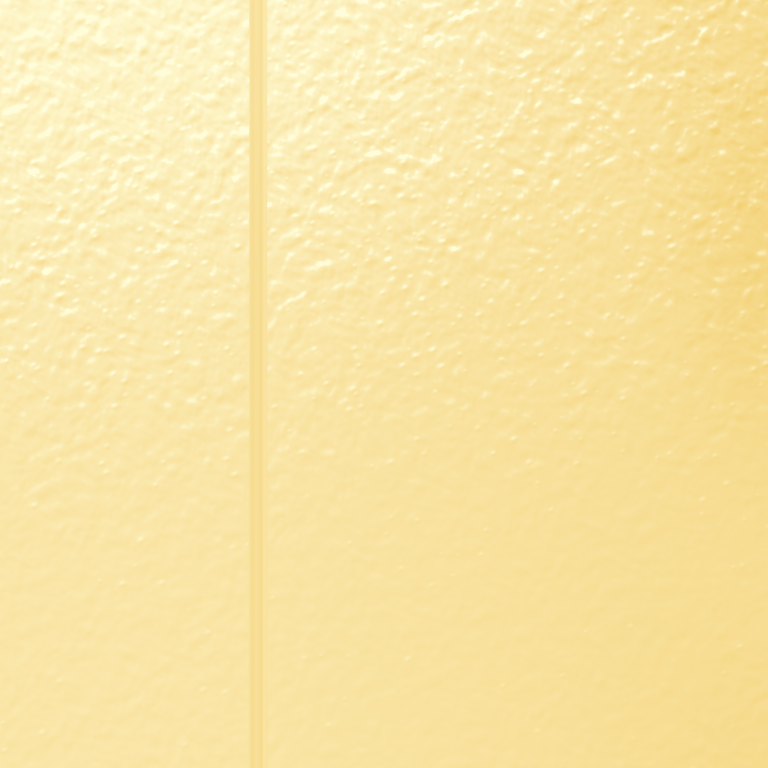
Write a WebGL 2 fragment shader that draws this texture.

```glsl
#version 300 es
precision highp float;
// A glossy cream-gold wall with a hammered surface and one vertical groove.
// A scalar tone (broad light + relief + glints) is mapped to a warm ramp;
// relief is the slope of warped noise, glints are sparse jittered cells.

uniform vec2 u_resolution;
out vec4 outColor;

// Colour ramp
const vec3 AMBER = vec3(0.952, 0.822, 0.465);
const vec3 HONEY = vec3(0.977, 0.892, 0.637);
const vec3 CREAM = vec3(1.000, 0.990, 0.850);
// Broad light
const vec2 GLOW_CENTER = vec2(0.10, 1.02);
const vec2 GLOW_SIZE = vec2(0.60, 0.37);
const float GLOW_GAIN = 0.31;
const float UPPER_GAIN = 0.06;
const float EDGE_SHADE = 0.19;
// Surface
const float BUMP_SCALE = 66.0;
const float BUMP_MIN = 0.15;
const float BUMP_MAX = 0.66;
const vec2 LIGHT_STEP = vec2(-0.0013, 0.0030);
const float GLINT_SCALE = 42.0;
const float GLINT_GAIN = 0.42;
// Groove
const float GROOVE_X = 0.3362;
const float GROOVE_HALF = 0.0115;

float hash(vec2 p) {
  vec3 q = fract(vec3(p.xyx) * 0.1031);
  q += dot(q, q.yzx + 33.33);
  return fract((q.x + q.y) * q.z);
}

float valueNoise(vec2 p) {
  vec2 i = floor(p), f = fract(p);
  f = f * f * f * (f * (f * 6.0 - 15.0) + 10.0);
  float low = mix(hash(i), hash(i + vec2(1, 0)), f.x);
  float high = mix(hash(i + vec2(0, 1)), hash(i + vec2(1, 1)), f.x);
  return mix(low, high, f.y);
}

mat2 rotation(float a) {
  float c = cos(a), s = sin(a);
  return mat2(c, s, -s, c);
}

// Height of the hammered coating: three turned octaves on a wavy domain
float surfaceHeight(vec2 p) {
  p += 0.004 * sin(p.yx * vec2(47.0, 39.0) + 2.0 * sin(p * 23.0));
  vec2 q = rotation(-0.35) * p * BUMP_SCALE * vec2(0.98, 1.05);
  float height = 0.0, weight = 0.55;
  for (int i = 0; i < 3; i++) {
    height += weight * valueNoise(q + 40.0);
    q = rotation(0.7) * q * 1.7;
    weight *= 0.52;
  }
  return height;
}

// Sparse slanted glints, each with a faint shade beneath it
float glints(vec2 p, float seed, float density) {
  vec2 q = rotation(seed) * p * GLINT_SCALE + 30.0;
  vec2 cell = floor(q);
  float pick = hash(cell + seed * 17.0);
  vec2 jitter = vec2(hash(cell + 7.3), hash(cell + 19.7));
  vec2 d = rotation(-seed - 0.4) * (fract(q) - mix(vec2(0.32), vec2(0.68), jitter));
  float size = mix(0.5, 1.1, hash(cell + 31.1));
  vec2 spread = vec2(0.18, 0.11) * size;
  float spot = exp(-dot(d / spread, d / spread));
  vec2 below = (d + vec2(0.0, 0.18)) / spread;
  float shade = exp(-dot(below, below));
  return step(pick, density) * size * (spot - 0.35 * shade);
}

// Broad light: glow at upper left, deeper gold along the right side
float baseTone(vec2 p) {
  vec2 g = (p - GLOW_CENTER) / GLOW_SIZE;
  float tone = mix(0.535, 0.315, smoothstep(0.15, 1.15, p.x));
  tone += GLOW_GAIN * exp(-dot(g, g));
  float fromMiddle = (p.x - 0.55) / 0.25;
  tone += UPPER_GAIN * smoothstep(0.55, 1.0, p.y) * exp(-fromMiddle * fromMiddle);
  float shadeHeight = (p.y - 0.70) / 0.27;
  tone -= EDGE_SHADE * smoothstep(0.80, 1.02, p.x) * exp(-shadeHeight * shadeHeight);
  return tone - 0.07 * smoothstep(0.7, 1.0, p.x) * (1.0 - smoothstep(0.0, 0.3, p.y));
}

vec3 ramp(float tone) {
  vec3 warm = mix(AMBER, HONEY, clamp(tone * 2.0, 0.0, 1.0));
  return mix(warm, CREAM, clamp(tone * 2.0 - 1.0, 0.0, 1.0));
}

float band(float x, float center, float halfWidth, float soft) {
  return 1.0 - smoothstep(halfWidth - soft, halfWidth + soft, abs(x - center));
}

void main() {
  vec2 p = gl_FragCoord.xy / u_resolution;
  float soft = max(0.0015, 0.8 / u_resolution.x);
  float groove = band(p.x, GROOVE_X, GROOVE_HALF, soft);

  // Relief grows toward the upper left and fades to a satin lower part
  float rough = smoothstep(0.22, 0.95, p.y + 0.12 * (0.4 - p.x));
  float slope = surfaceHeight(p - LIGHT_STEP) - surfaceHeight(p + LIGHT_STEP);
  float relief = slope * mix(BUMP_MIN, BUMP_MAX, rough) + 1.6 * rough * max(slope - 0.16, 0.0);
  float density = mix(0.05, 0.26, smoothstep(0.25, 0.7, p.y));
  float sparkle = glints(p, 0.3, density) + glints(p + 0.37, 1.1, density);
  relief += GLINT_GAIN * mix(0.5, 1.0, smoothstep(0.2, 0.65, p.y)) * sparkle;

  // Groove: amber channel, two fine dark lips and a pale inner ridge
  float tone = baseTone(p) + relief * (1.0 - groove);
  tone = mix(tone, mix(0.34, 0.42, smoothstep(0.6, 1.0, p.y)), 0.85 * groove);
  tone -= 0.09 * band(p.x, GROOVE_X - 0.007, 0.0018, soft);
  tone -= 0.10 * band(p.x, GROOVE_X + 0.0035, 0.0022, soft);
  tone += 0.12 * band(p.x, GROOVE_X + 0.0085, 0.0022, soft);
  outColor = vec4(ramp(tone), 1.0);
}
```
